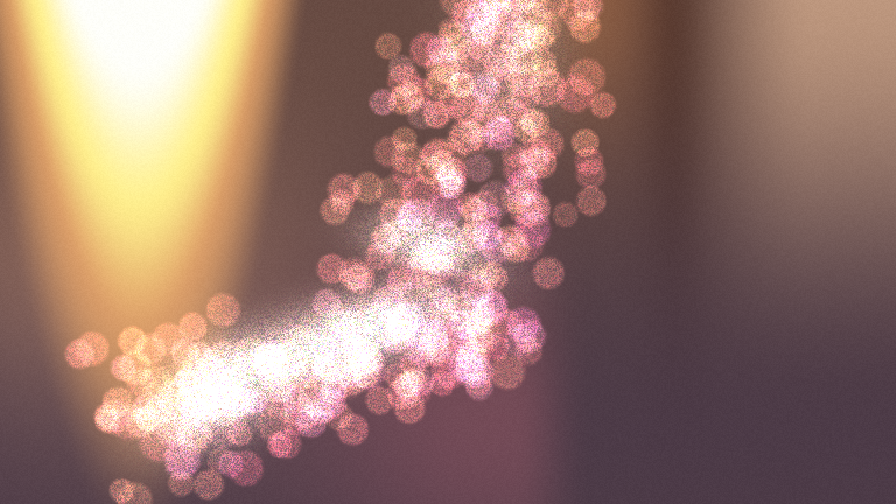
This background is drawn by a WebGL 2 fragment shader. Its source:

```glsl
#version 300 es
precision highp float;
// Warm bokeh: a parabolic lamp glow and a soft side panel over plum haze,
// with a column and a slanted band of grainy pink discs. The discs are
// scattered by hashes around two axes, added up, then broken by fine grain.
uniform vec2 u_resolution;
out vec4 outColor;

#define DISCS 340
#define COLUMN_SHARE 0.47
#define DISC_RADIUS 0.033
#define DISC_GAIN 0.25
#define GRAIN_CELLS 432.0
#define LAMP_TIP vec2(0.275, 0.40)
#define LAMP_SIZE vec2(0.25, 0.60)

const vec3 PLUM = vec3(0.30, 0.23, 0.28);
const vec3 BROWN = vec3(0.40, 0.29, 0.26);
const vec3 TAN_LIGHT = vec3(0.35, 0.31, 0.24);
const vec3 ORANGE = vec3(0.92, 0.66, 0.42);
const vec3 YELLOW = vec3(1.00, 0.94, 0.55);
const vec3 ROSE = vec3(1.00, 0.38, 0.50);
const vec3 PEACH = vec3(1.00, 0.63, 0.45);

vec3 hash3(vec2 cell) {
    vec3 q = fract(cell.xyx * vec3(0.1031, 0.1030, 0.0973));
    q += dot(q, q.yxz + 33.33);
    return fract((q.xxy + q.yzz) * q.zyx);
}

// Soft elliptical spot, tilted by an angle.
float spot(vec2 p, vec2 center, vec2 size, float angle) {
    float c = cos(angle), s = sin(angle);
    vec2 d = mat2(c, -s, s, c) * (p - center) / size;
    return exp(-dot(d, d));
}

vec3 backdrop(vec2 p) {
    vec3 color = mix(PLUM, BROWN, smoothstep(0.1, 1.0, p.y));
    color += TAN_LIGHT * smoothstep(1.31, 1.62, p.x) * smoothstep(0.2, 1.08, p.y);
    color -= 0.07 * spot(p, vec2(1.34, 1.0), vec2(0.07, 0.5), 0.0);
    color += vec3(0.14, 0.07, 0.0) * spot(p, vec2(1.19, 1.05), vec2(0.11, 0.3), 0.0);
    // Rose haze under the band, ending at a soft vertical edge.
    float haze = spot(p, vec2(0.98, 0.16), vec2(0.35, 0.3), 0.0);
    color += vec3(0.15, 0.06, 0.06) * haze * (1.0 - smoothstep(1.02, 1.18, p.x));
    return color;
}

vec3 addLamp(vec3 color, vec2 p) {
    vec2 q = (p - LAMP_TIP) / LAMP_SIZE;
    float depth = q.y - q.x * q.x;
    color += vec3(0.21, 0.15, 0.08) * spot(p, vec2(0.22, 0.46), vec2(0.42, 0.34), 0.0);
    color = mix(color, ORANGE, 0.9 * smoothstep(-0.85, 0.08, depth));
    color = mix(color, YELLOW, smoothstep(-0.12, 0.38, depth));
    return mix(color, vec3(1.0, 1.0, 0.98), smoothstep(0.28, 0.8, depth));
}

// Place one disc around the upright column or the slanted band.
vec2 discCenter(float id, vec3 r, float side) {
    float along = fract(id * 0.618034);
    float across = r.x + r.y - 1.0;
    if (id < COLUMN_SHARE * float(DISCS)) {
        float x = mix(1.0, 0.89, along) + across * mix(0.18, 0.29, sqrt(along));
        return vec2(x, mix(1.03, 0.43, along) + 0.05 * (side - 0.5));
    }
    vec2 axis = mix(vec2(0.23, 0.15), vec2(1.02, 0.365), along);
    float width = mix(0.20, 0.10, along * along);
    return axis + vec2(-0.27, 0.96) * across * width + vec2(0.08 * (side - 0.5), 0.0);
}

vec3 discLight(vec2 p) {
    vec3 light = vec3(0.0);
    for (int i = 0; i < DISCS; i++) {
        float id = float(i);
        vec3 place = hash3(vec2(id, 17.0));
        vec3 look = hash3(vec2(id, 71.0));
        float radius = DISC_RADIUS * mix(0.8, 1.25, look.x);
        float d = length(p - discCenter(id, place, look.z)) / radius;
        float disc = (1.0 - smoothstep(0.72, 1.06, d)) * (0.8 + 0.2 * d * d);
        vec3 tint = mix(ROSE, PEACH, look.y);
        tint.b += 0.25 * step(0.82, look.z);
        light += tint * disc * DISC_GAIN * mix(0.65, 1.2, place.z);
    }
    return light;
}

// White-hot centres where the scattered light is densest.
float hotCores(vec2 p) {
    return 0.85 * spot(p, vec2(0.70, 0.34), vec2(0.20, 0.065), 0.30)
         + 0.70 * spot(p, vec2(0.43, 0.22), vec2(0.12, 0.08), 0.55)
         + 0.65 * spot(p, vec2(0.85, 0.515), vec2(0.11, 0.055), -0.2)
         + 0.25 * spot(p, vec2(1.01, 0.90), vec2(0.10, 0.16), 0.0);
}

void main() {
    vec2 p = gl_FragCoord.xy / u_resolution.y;
    vec3 color = addLamp(backdrop(p), p);
    vec3 grain = hash3(floor(p * GRAIN_CELLS));

    // Shared speckle plus a little independent colour in each channel.
    vec3 speckle = 0.35 + 0.75 * grain.x + 0.55 * grain;
    vec3 light = discLight(p) + hotCores(p) * vec3(0.9, 0.85, 0.8);
    float gap = spot(p, vec2(0.88, 0.445), vec2(0.13, 0.018), -0.2);
    light *= 1.0 - 0.55 * gap;
    color += light * speckle;
    color += (grain.y - 0.5) * 0.025;
    outColor = vec4(clamp(color, 0.0, 1.0), 1.0);
}
```
